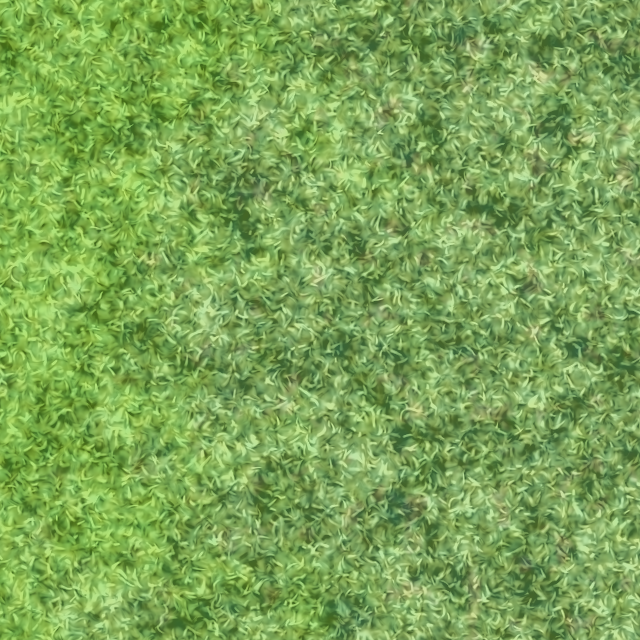
A three.js fragment shader for this texture:

```glsl
varying vec2 vUv;

vec2 hash2(vec2 p) {
  vec3 q = fract(p.xyx * vec3(0.1031, 0.1030, 0.0973));
  q += dot(q, q.yzx + 33.33);
  return fract((q.xx + q.yz) * q.zy);
}

float gradientDot(vec2 cell, vec2 offset, vec2 f) {
  float angle = 6.2832 * hash2(cell + offset + 70.0).x;
  return dot(vec2(cos(angle), sin(angle)), f - offset);
}

// Gradient noise, roughly -0.7 to 0.7
float noise(vec2 p) {
  vec2 cell = floor(p);
  vec2 f = p - cell;
  vec2 u = f * f * f * (f * (f * 6.0 - 15.0) + 10.0);
  float low = mix(gradientDot(cell, vec2(0.0), f), gradientDot(cell, vec2(1.0, 0.0), f), u.x);
  float high = mix(gradientDot(cell, vec2(0.0, 1.0), f), gradientDot(cell, vec2(1.0), f), u.x);
  return mix(low, high, u.y);
}

// Lays one layer of short bent blades over the tone below
float layBlades(vec2 p, float seed, float tone) {
  vec2 cell = floor(p);
  for (int j = -1; j <= 1; j++) {
    for (int i = -1; i <= 1; i++) {
      vec2 id = cell + vec2(float(i), float(j));
      vec2 place = hash2(id + seed);
      vec2 form = hash2(id + seed + 31.7);
      vec2 look = hash2(id + seed + 67.3);

      float angle = 0.95 + 3.2 * (form.x - 0.5);
      vec2 along = vec2(cos(angle), sin(angle));
      vec2 d = p - id - place;
      vec2 q = vec2(dot(d, along), dot(d, vec2(-along.y, along.x)));
      q.y += (form.y - 0.5) * 1.1 * q.x * q.x;

      float halfLength = mix(0.35, 0.75, look.x);
      float taper = 1.0 - 0.35 * smoothstep(-halfLength, halfLength, q.x);
      float side = q.y / (mix(0.16, 0.27, place.x) * taper);
      float ends = 1.0 - smoothstep(0.4, 1.0, abs(q.x) / halfLength);

      // Shadow on the lower side, then the lit blade
      float shadow = ends * exp(-2.0 * (side + 1.2) * (side + 1.2));
      tone -= 0.12 * shadow;
      float cover = ends * (1.0 - smoothstep(0.1, 1.2, abs(side)));
      float shade = mix(0.12, 0.98, look.y) + 0.12 * side;
      tone = mix(tone, shade, 0.8 * cover);
    }
  }
  return tone;
}

vec3 ramp(vec3 dark, vec3 middle, vec3 light, float t) {
  vec3 color = mix(dark, middle, smoothstep(0.0, 0.55, t));
  return mix(color, light, smoothstep(0.45, 1.0, t));
}

void main() {
  vec2 p = vUv;
  vec2 warped = p + 0.006 * vec2(noise(p * 35.0), noise(p * 35.0 + 19.0));

  // Undergrowth and four layers of blades
  float tone = 0.42 + 0.4 * noise(warped * 75.0);
  for (int k = 0; k < 4; k++) {
    float layer = float(k);
    float turn = 0.4 * layer - 0.6;
    vec2 tilted = mat2(cos(turn), sin(turn), -sin(turn), cos(turn)) * warped;
    vec2 rotated = mix(warped, tilted, 0.35);
    tone = layBlades(rotated * (50.0 + 5.0 * layer) + 13.0 * layer, 41.0 * layer + 5.0, tone);
  }
  tone += 0.05 + 0.14 * noise(p * 110.0) + 0.30 * noise(p * 42.0 + 6.0);
  tone += 0.30 * noise(p * 20.0) + 0.25 * noise(p * 8.0 + 3.0);

  // Sunlit growth at the left, hollows and dry tufts elsewhere
  float edge = p.x - 0.28 * smoothstep(0.7, 1.0, p.y) + 0.35 * noise(p * 3.5 + 8.0) + 0.25 * noise(p * 9.0);
  float lush = 1.0 - smoothstep(-0.1, 0.65, edge);
  lush = clamp(lush + 0.5 * noise(p * 16.0 + 40.0), 0.0, 1.0);
  float hollow = smoothstep(0.18, 0.55, noise(p * 12.0 + 27.0));
  float dry = smoothstep(0.15, 0.5, noise(p * 21.0 + 55.0) + 0.3 * noise(p * 60.0));
  tone += 0.07 * lush - 0.26 * hollow * (1.0 - 0.5 * lush);
  tone = clamp(0.5 + 1.08 * (tone - 0.5), 0.0, 1.0);

  vec3 coolGrass = ramp(vec3(0.25, 0.39, 0.18), vec3(0.505, 0.655, 0.375), vec3(0.76, 0.90, 0.62), tone);
  vec3 limeGrass = ramp(vec3(0.25, 0.42, 0.10), vec3(0.485, 0.69, 0.275), vec3(0.69, 0.89, 0.46), tone);
  vec3 color = mix(coolGrass, limeGrass, lush);

  // Small shifts of hue from blade to blade
  float hue = noise(warped * 48.0 + 90.0);
  color += hue * vec3(0.06, 0.0, -0.06);
  color += 0.4 * dry * (1.0 - 0.7 * lush) * vec3(0.13, -0.05, 0.06);
  color += hollow * (1.0 - lush) * vec3(-0.02, 0.0, 0.03);

  gl_FragColor = vec4(clamp(color, 0.0, 1.0), 1.0);
}
```
